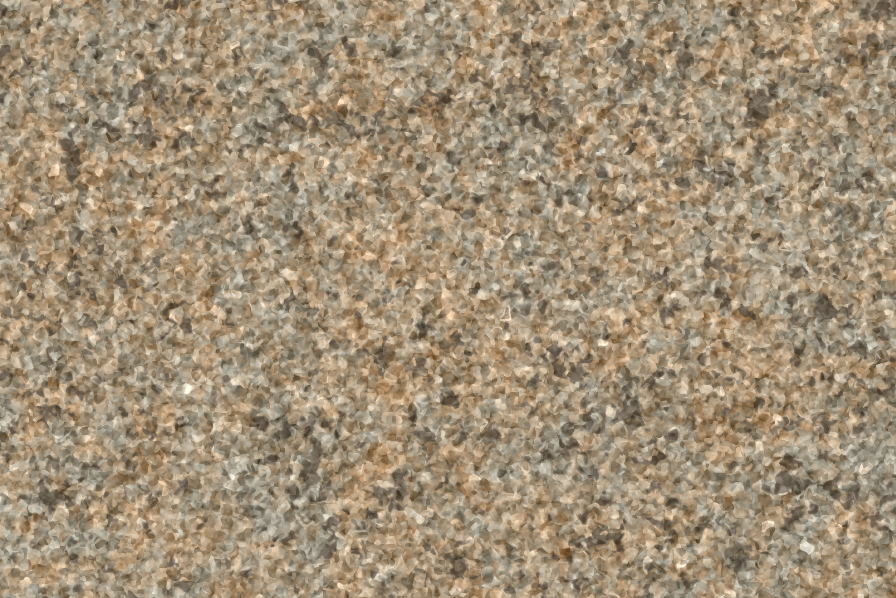
Write a WebGL 2 fragment shader that draws this texture.

```glsl
#version 300 es
precision highp float;
precision highp int;
// Rough tan granite: two layers of soft-edged, randomly stretched chips give
// the mineral grains, noise adds dark mica flecks, rusty stains and relief.
// All lengths are in canvas heights, all randomness from an integer hash.

#define STONE_COLOR vec3(0.645, 0.577, 0.477)
#define RUST_SHIFT vec3(0.070, -0.008, -0.066)
#define MICA_COLOR vec3(0.355, 0.315, 0.265)
#define COARSE_SCALE 62.0
#define FINE_SCALE 122.0
#define MICA_SCALE 46.0
#define EDGE_SHARPNESS 13.0
#define GRAIN_CONTRAST 0.23
#define MICA_STRENGTH 0.78
#define RELIEF 0.13
#define LIGHT_DIR vec2(-0.6, 0.8)

uniform vec2 u_resolution;
out vec4 fragColor;

// Three random values in 0..1 for a lattice cell.
vec3 hash3(ivec2 cell, int seed) {
    uvec3 v = uvec3(ivec3(cell + 4096, seed));
    v = v * 1664525u + 1013904223u;
    v.x += v.y * v.z;
    v.y += v.z * v.x;
    v.z += v.x * v.y;
    v ^= v >> 16u;
    v.x += v.y * v.z;
    v.y += v.z * v.x;
    v.z += v.x * v.y;
    return vec3(v >> 8u) * exp2(-24.0);
}

float noise(vec2 p, int seed) {
    ivec2 c = ivec2(floor(p));
    vec2 f = fract(p);
    f = f * f * (3.0 - 2.0 * f);
    float bottom = mix(hash3(c, seed).x, hash3(c + ivec2(1, 0), seed).x, f.x);
    float top = mix(hash3(c + ivec2(0, 1), seed).x, hash3(c + ivec2(1, 1), seed).x, f.x);
    return mix(bottom, top, f.y);
}

// Rotated octaves, so that the lattice does not show.
float fbm(vec2 p, int seed) {
    const mat2 turn = mat2(0.8, 0.6, -0.6, 0.8);
    float sum = 0.0, weight = 0.54;
    for (int i = 0; i < 3; i++) {
        p = turn * p;
        sum += weight * noise(p, seed + i);
        p *= 2.03;
        weight *= 0.56;
    }
    return sum / 1.011;
}

// Soft Voronoi chips: x = tone, y = hue, z = rarity (all -0.5..0.5),
// w = slope of the chip's tilted face.
vec4 chips(vec2 p, int seed) {
    ivec2 cell = ivec2(floor(p));
    vec2 f = fract(p);
    vec4 sum = vec4(0.0);
    float total = 0.0;
    for (int y = -1; y <= 1; y++) {
        for (int x = -1; x <= 1; x++) {
            ivec2 o = ivec2(x, y);
            vec3 a = hash3(cell + o, seed);
            vec3 b = hash3(cell + o, seed + 1);
            vec2 d = f - vec2(o) - 0.1 - 0.8 * a.xy;
            float angle = 6.2832 * b.x;
            vec2 axis = vec2(cos(angle), sin(angle));
            vec2 r = vec2(dot(d, axis), 1.45 * dot(d, vec2(-axis.y, axis.x)));
            float w = exp(-EDGE_SHARPNESS * dot(r, r)) + 1e-6;
            sum += w * vec4(a.z - 0.5, b.y - 0.5, b.z - 0.5, r.x);
            total += w;
        }
    }
    return sum / total;
}

void main() {
    vec2 p = gl_FragCoord.xy / u_resolution.y;

    // Uneven chip outlines
    vec2 warp = vec2(noise(p * 85.0, 11), noise(p * 85.0, 12)) - 0.5;
    vec2 q = p + 0.007 * warp;
    vec4 coarse = chips(q * COARSE_SCALE, 21);
    vec4 fine = chips(q * FINE_SCALE, 31);

    // Grain tones, tilted faces and fine grit
    float tone = GRAIN_CONTRAST * (0.8 * coarse.x + fine.x);
    tone += 0.10 * coarse.w + 0.07 * fine.w;
    tone += 0.09 * (noise(p * 215.0, 41) - 0.5);

    // Side-lit bumps
    vec2 bump = p * 72.0;
    tone += RELIEF * (noise(bump - 0.35 * LIGHT_DIR, 51) - noise(bump + 0.35 * LIGHT_DIR, 51));

    // Broad weathering and sparse pale crystals
    tone += 0.04 * (fbm(p * 4.0, 61) - 0.5);
    tone += 0.12 * smoothstep(0.36, 0.47, coarse.z);
    vec3 color = STONE_COLOR + tone;

    // Rusty and greyish patches
    float rust = 1.6 * (fbm(p * 24.0, 71) - 0.5) + 0.8 * (fbm(p * 5.0, 75) - 0.5);
    rust += 0.7 * coarse.y + 0.4 * fine.y;
    color += RUST_SHIFT * clamp(rust, -0.6, 1.1);

    // Clustered dark mica
    float mica = fbm(q * MICA_SCALE, 81) + 0.22 * (noise(p * 11.0, 85) - 0.5);
    mica = smoothstep(0.61, 0.77, mica + 0.09 * fine.z);
    color = mix(color, MICA_COLOR + 0.5 * tone, MICA_STRENGTH * mica);

    fragColor = vec4(clamp(color, 0.0, 1.0), 1.0);
}
```
